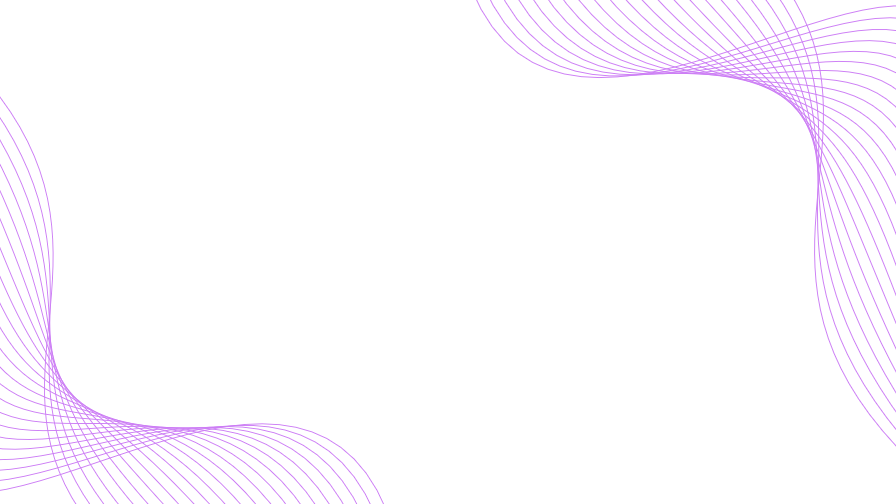
Give the GLSL for this background, as a Shadertoy shader.

```glsl
const vec3 PAPER = vec3(1.0);
const vec3 STROKE = vec3(0.80, 0.49, 0.96);
const int LINES = 22;               // strands in each corner
const int SEGMENTS = 40;            // straight pieces per strand
const float S_END = 1.25;           // run past the last knot, off the canvas
const float STROKE_WIDTH = 0.0019;  // in canvas heights
const float INNER_LIMIT = 0.28;     // nothing is drawn deeper than this
const float LOWER_SCALE = 1.03;     // the lower corner is slightly smaller
const vec2 LOWER_SHIFT = vec2(0.053, -0.010);

// Knots of the two outer strands: distance in from the side, then from the top
const vec2 A0 = vec2(0.843, -0.023);
const vec2 A1 = vec2(0.528, 0.150);
const vec2 A2 = vec2(0.123, 0.034);
const vec2 A3 = vec2(-0.144, 0.097);
const vec2 B0 = vec2(0.347, -0.162);
const vec2 B1 = vec2(0.153, 0.127);
const vec2 B2 = vec2(0.157, 0.405);
const vec2 B3 = vec2(0.123, 0.701);

// Cubic through four evenly spaced knots
vec2 cubicThrough(vec2 k0, vec2 k1, vec2 k2, vec2 k3, float s) {
    float u = 3.0 * s, a = u - 1.0, b = u - 2.0, c = u - 3.0;
    return (k3 * u * a * b - k0 * a * b * c) / 6.0
         + (k1 * u * b * c - k2 * u * a * c) / 2.0;
}

float segmentDistance(vec2 p, vec2 a, vec2 b) {
    vec2 ab = b - a, ap = p - a;
    return length(ap - ab * clamp(dot(ap, ab) / dot(ab, ab), 0.0, 1.0));
}

// Distance to the strand blended by t between the outer two
float strandDistance(vec2 p, float t) {
    vec2 k0 = mix(A0, B0, t), k1 = mix(A1, B1, t);
    vec2 k2 = mix(A2, B2, t), k3 = mix(A3, B3, t);
    float nearest = 1e3;
    vec2 last = k0;
    for (int i = 1; i <= SEGMENTS; i++) {
        float s = S_END * float(i) / float(SEGMENTS);
        vec2 next = cubicThrough(k0, k1, k2, k3, s);
        nearest = min(nearest, segmentDistance(p, last, next));
        last = next;
    }
    return nearest;
}

// Share of a one-pixel box covered by the stroke
float strokeCoverage(float d, float pixel) {
    float halfWidth = 0.5 * STROKE_WIDTH;
    return clamp((d + halfWidth) / pixel, -0.5, 0.5)
         - clamp((d - halfWidth) / pixel, -0.5, 0.5);
}

void mainImage(out vec4 fragColor, in vec2 fragCoord) {
    float pixel = 1.0 / iResolution.y;

    // Fold both corners onto one frame by a half turn
    bool upperRight = fragCoord.x > 0.5 * iResolution.x;
    vec2 p = upperRight ? (iResolution.xy - fragCoord) * pixel
                        : fragCoord * pixel * LOWER_SCALE + LOWER_SHIFT;

    // Layer the translucent edges of all strands
    float clearShare = 1.0;
    if (min(p.x, p.y) < INNER_LIMIT) {
        for (int i = 0; i < LINES; i++) {
            float t = float(i) / float(LINES - 1);
            clearShare *= 1.0 - strokeCoverage(strandDistance(p, t), pixel);
        }
    }
    fragColor = vec4(mix(STROKE, PAPER, clearShare), 1.0);
}
```
